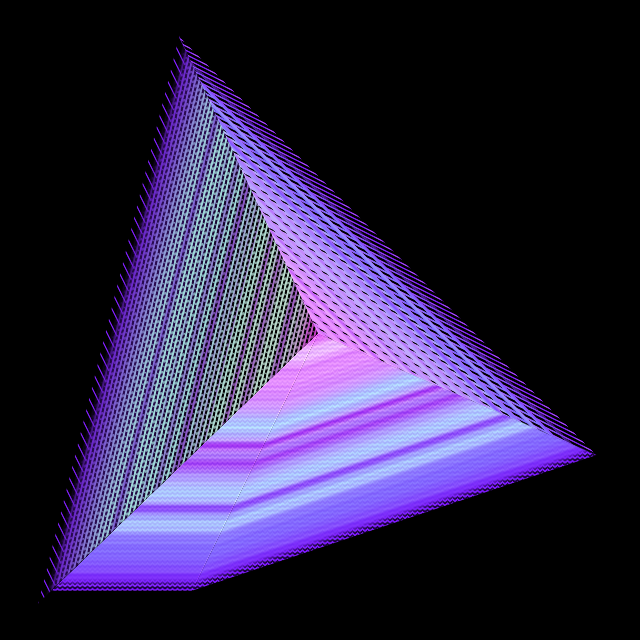
Write a Shadertoy shader that draws this background.

```glsl
const vec3 VIOLET = vec3(0.50, 0.12, 0.98);
const vec3 PERIWINKLE = vec3(0.54, 0.46, 1.00);
const vec3 ICE = vec3(0.70, 0.84, 1.00);
const vec3 PINK = vec3(0.92, 0.58, 1.00);
const vec3 MAGENTA = vec3(0.74, 0.25, 0.96);
const vec3 MINT = vec3(0.68, 0.93, 0.92);

// Coordinates of p in the basis (a, b)
vec2 inBasis(vec2 p, vec2 a, vec2 b) {
    return vec2(p.x * b.y - p.y * b.x, a.x * p.y - a.y * p.x) / (a.x * b.y - a.y * b.x);
}

float slope(float cell) {
    return fract(sin(cell * 127.1) * 43758.5453) * 2.0 - 1.0;
}

// One-dimensional gradient noise
float gradientNoise(float x) {
    float cell = floor(x), f = x - cell;
    float w = f * f * f * (f * (f * 6.0 - 15.0) + 10.0);
    return 2.0 * mix(slope(cell) * f, slope(cell + 1.0) * (f - 1.0), w);
}

float band(float x, float center, float width) {
    float d = (x - center) / width;
    return exp(-d * d);
}

// Repeating stroke covering the given share of each period
float stroke(float x, float share, float blur) {
    return 1.0 - smoothstep(share - blur, share + blur, 2.0 * abs(fract(x) - 0.5));
}

// Coverage of the triangle spanned by the center and one edge
float sectorMask(vec2 c, float blur) {
    return smoothstep(-blur, blur, min(c.x, c.y)) * (1.0 - smoothstep(1.0 - blur, 1.0 + blur, c.x + c.y));
}

// Bent colour bands of the lower face
vec3 lowerFace(vec2 p, float t, float px) {
    vec3 color = mix(PINK, vec3(0.73, 0.68, 1.0), smoothstep(0.15, 0.5, t));
    color = mix(color, PERIWINKLE, smoothstep(0.58, 0.85, t));
    color = mix(color, VIOLET, smoothstep(0.84, 1.0, t));
    color = mix(color, vec3(0.96, 0.80, 1.0), band(t, 0.08, 0.04));
    color = mix(color, vec3(0.93, 0.42, 0.96), band(t, 0.0, 0.04));
    float ice = band(t, 0.36, 0.05) + band(t, 0.62, 0.04) + band(t, 0.74, 0.035);
    color = mix(color, ICE, min(ice, 1.0));
    float dark = band(t, 0.44, 0.025) + band(t, 0.51, 0.03) + 0.8 * band(t, 0.68, 0.018);
    color = mix(color, mix(MAGENTA, VIOLET, smoothstep(0.4, 0.75, t)), min(0.75 * dark, 1.0));
    color += 0.14 * gradientNoise(t * 45.0) * vec3(0.5, 1.0, 0.1);

    // Fine zigzag rows
    float zigzag = abs(fract(p.x * 128.0) - 0.5) * 0.006;
    float row = stroke((p.y + zigzag) * 150.0, 0.5, px * 150.0);
    color = mix(color, color * vec3(0.86, 0.68, 0.98), row * (0.45 + 0.5 * min(dark, 1.0)));
    return color * (1.0 - 0.75 * row * smoothstep(0.95, 0.99, t));
}

// Slanted dashes with dark gaps on the upper right
vec3 rightFace(vec2 grid, float t, float px) {
    float depth = 1.0 - t;
    vec3 color = mix(PINK, vec3(0.75, 0.66, 1.0), smoothstep(0.1, 0.48, t));
    color = mix(color, vec3(0.53, 0.48, 1.0), smoothstep(0.45, 0.78, t));
    color = mix(color, VIOLET, smoothstep(0.78, 0.98, t));
    color = mix(color, MAGENTA, 0.4 * stroke(grid.y * 0.5 + 0.3, 0.35, px * 180.0));
    color += 0.2 * gradientNoise(t * 30.0) * vec3(0.5, 1.0, 0.0);
    float rows = stroke(grid.x, mix(0.35, 0.72, smoothstep(0.0, 0.5, depth)), px / 0.0059);
    float columns = stroke(grid.y * 0.5, mix(0.4, 0.75, smoothstep(0.05, 0.5, depth)), px / 0.011);
    return color * max(rows, columns * smoothstep(0.03, 0.16, depth));
}

// Open lattice of pale and violet columns on the left
vec3 leftFace(vec2 grid, float t, float px) {
    float depth = 1.0 - t;
    float columnPhase = grid.y * 2.7;
    float purple = smoothstep(-0.1, 0.4, gradientNoise(t * 17.0) + 0.3 * gradientNoise(t * 50.0));
    purple = max(purple * 0.75, smoothstep(0.72, 0.98, t));
    vec3 color = mix(MINT, vec3(0.80, 0.94, 0.88), smoothstep(0.45, 0.75, depth));
    color = mix(color, mix(MAGENTA, VIOLET, smoothstep(0.3, 0.8, t)) * 0.86, purple);
    color = mix(color, vec3(0.85, 0.25, 0.85), band(t, 0.0, 0.09));
    float columns = stroke(columnPhase, 0.48, px / 0.0064);
    float rows = stroke(grid.x * 2.0 + 0.25 * floor(columnPhase), 0.36, px / 0.006);
    float teeth = stroke(grid.x + 0.5, 0.16, px / 0.0118);
    vec3 gapColor = VIOLET * 0.32 * smoothstep(0.35, 0.8, t);
    float body = smoothstep(0.02, 0.07, depth);
    vec3 lattice = mix(gapColor, color, max(columns * 0.9, rows * 0.7));
    return mix(VIOLET * teeth, lattice, body);
}

void mainImage(out vec4 fragColor, in vec2 fragCoord) {
    vec2 p = fragCoord / iResolution.xy;
    float px = 1.0 / min(iResolution.x, iResolution.y);

    // Corners of the folded figure
    vec2 center = vec2(0.497, 0.479);
    vec2 top = vec2(0.280, 0.943);
    vec2 right = vec2(0.932, 0.289);
    vec2 bottom = vec2(0.300, 0.077);
    vec2 left = vec2(0.060, 0.058);
    vec2 leftInner = vec2(0.0807, 0.077);

    // Position within each sector
    vec2 q = p - center;
    vec2 upper = inBasis(q, top - center, right - center);
    vec2 slant = inBasis(q, right - center, bottom - center);
    vec2 base = inBasis(q, bottom - center, leftInner - center);
    vec2 side = inBasis(q, left - center, top - center);

    // Dash lattices anchored at the top corner
    vec2 rightGrid = inBasis(p - top, (right - top) / 50.0, vec2(-0.0156, 0.0078));
    vec2 leftGrid = inBasis(p - top, (left - top) / 50.0, vec2(0.0117, -0.0234));

    float blur = 2.0 * px;
    vec3 color = rightFace(rightGrid, upper.x + upper.y, px) * sectorMask(upper, blur);
    color += lowerFace(p, slant.x + slant.y, px) * sectorMask(slant, blur);
    color += lowerFace(p, base.x + base.y, px) * sectorMask(base, blur);
    color += leftFace(leftGrid, side.x + side.y, px) * sectorMask(side, blur);
    fragColor = vec4(clamp(color, 0.0, 1.0), 1.0);
}
```
